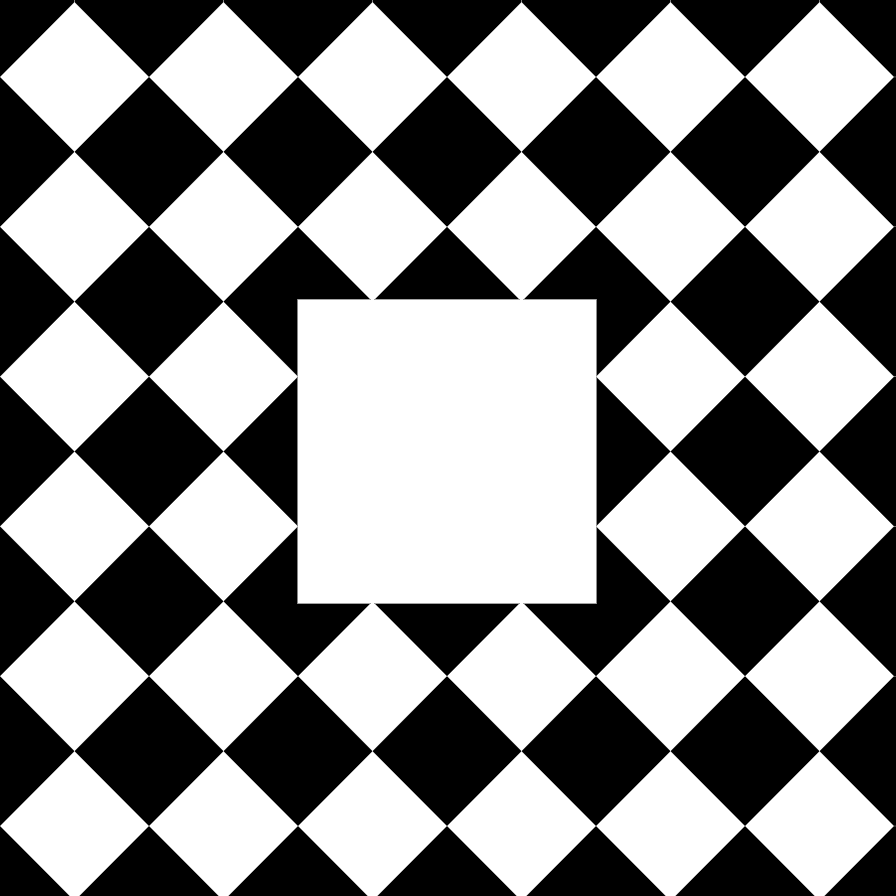
Give the GLSL for this pattern, as a WebGL 2 fragment shader.

```glsl
#version 300 es
precision highp float;

uniform vec2 u_resolution;
out vec4 fragColor;

// Signed distance to the nearest diamond of a 6 by 6 grid
float diamondGrid(vec2 p) {
    vec2 cell = clamp(vec2(p.x / 0.1663, (0.9977 - p.y) / 0.1672), 0.0, 6.0);
    vec2 offset = abs(fract(cell) - 0.5);
    return (offset.x + offset.y - 0.5) * 0.1668 * 0.7071;
}

float box(vec2 p, vec2 halfSize) {
    vec2 d = abs(p) - halfSize;
    return length(max(d, 0.0)) + min(max(d.x, d.y), 0.0);
}

float coverage(float distanceToEdge, float pixel) {
    return clamp(0.5 - distanceToEdge / pixel, 0.0, 1.0);
}

void main() {
    vec2 p = gl_FragCoord.xy / u_resolution;
    float pixel = 1.0 / min(u_resolution.x, u_resolution.y);

    // White diamonds on black
    float white = coverage(diamondGrid(p), pixel);

    // Central white panel
    white = max(white, coverage(box(p - vec2(0.4989, 0.4961), vec2(0.1669, 0.1698)), pixel));

    fragColor = vec4(vec3(white), 1.0);
}
```
